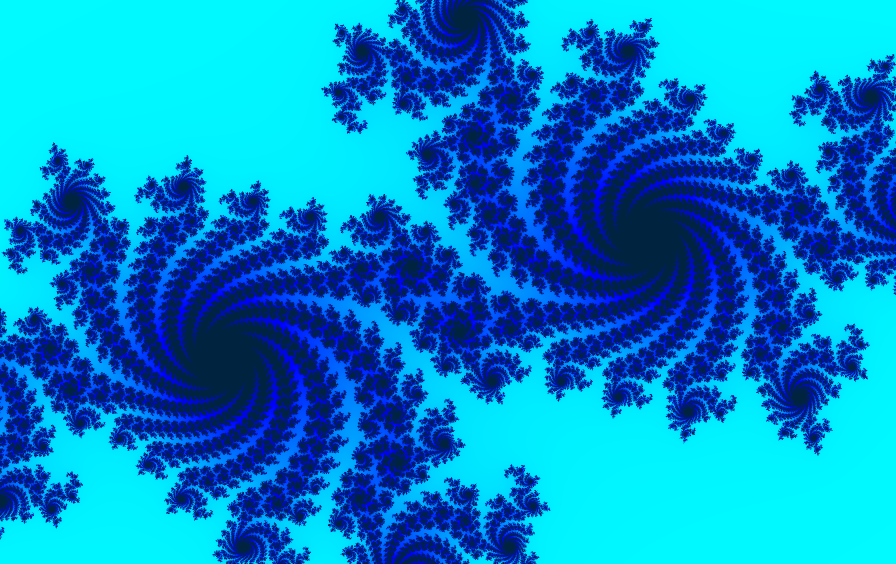
Give the GLSL for this background, as a Shadertoy shader.

```glsl
// A quadratic Julia set: twin many-armed spirals of navy dust on a cyan field.
// Each sample repeats z -> z*z + c; the smooth escape count picks a colour
// from a cyan, blue and navy ramp. Four samples per pixel smooth the edges.

const vec2 SEED = vec2(-0.7, -0.27015);       // the constant c
const vec2 VIEW_CENTER = vec2(0.0275, 0.039); // plane point at canvas center
const float VIEW_WIDTH = 2.034;               // plane units across the canvas
const int MAX_STEPS = 300;
const float BLUE_STEP = 150.0;                // count where the ramp is pure blue
const float NAVY_STEP = 265.0;                // count where the ramp turns navy

const vec3 CYAN = vec3(0.0, 1.0, 1.0);
const vec3 BLUE = vec3(0.0, 0.0, 1.0);
const vec3 NAVY = vec3(0.0, 0.14, 0.25);

vec2 complexSquare(vec2 z) {
    return vec2(z.x * z.x - z.y * z.y, 2.0 * z.x * z.y);
}

// Continuous number of steps before z escapes
float escapeCount(vec2 z, vec2 c) {
    for (int i = 0; i < MAX_STEPS; i++) {
        z = complexSquare(z) + c;
        float r2 = dot(z, z);
        if (r2 > 64.0) {
            return max(float(i) + 2.0 - log2(0.5 * log(r2)), 0.0);
        }
    }
    return float(MAX_STEPS);
}

// Two linear blends: cyan to blue, then blue to navy
vec3 escapeColor(float count) {
    vec3 outer = mix(CYAN, BLUE, clamp(count / BLUE_STEP, 0.0, 1.0));
    float depth = (count - BLUE_STEP) / (NAVY_STEP - BLUE_STEP);
    return mix(outer, NAVY, clamp(depth, 0.0, 1.0));
}

// Canvas position to the complex plane
vec2 toPlane(vec2 position, vec2 canvas) {
    return VIEW_CENTER + VIEW_WIDTH * (position - 0.5 * canvas) / canvas.x;
}

void mainImage(out vec4 fragColor, in vec2 fragCoord) {
    vec3 color = vec3(0.0);
    // Average a 2 by 2 grid inside the pixel
    for (int k = 0; k < 4; k++) {
        vec2 offset = 0.5 * vec2(k % 2, k / 2) - 0.25;
        vec2 z = toPlane(fragCoord + offset, iResolution.xy);
        color += 0.25 * escapeColor(escapeCount(z, SEED));
    }
    fragColor = vec4(color, 1.0);
}
```
